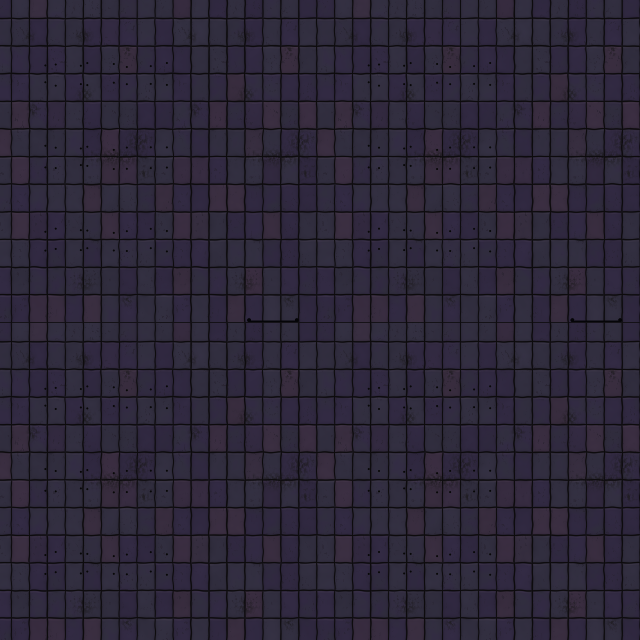
Give the GLSL for this texture, as a Shadertoy shader.

```glsl
float hash(vec2 p) {
    vec3 q = fract(p.xyx * vec3(0.1031, 0.103, 0.0973));
    q += dot(q, q.yzx + 33.33);
    return fract((q.x + q.y) * q.z);
}

float corner(vec2 cell, vec2 offset, vec2 period) {
    float angle = 6.2832 * hash(mod(cell, period) + 7.0);
    return dot(vec2(cos(angle), sin(angle)), offset);
}

// Gradient noise that wraps every 9 by 18 tile widths
float noise(vec2 p, vec2 frequency) {
    p *= frequency;
    vec2 period = vec2(9.0, 18.0) * frequency;
    vec2 i = floor(p), f = p - i, u = f * f * (3.0 - 2.0 * f);
    vec2 e = vec2(1.0, 0.0);
    return mix(mix(corner(i, f, period), corner(i + e, f - e, period), u.x),
               mix(corner(i + e.yx, f - e.yx, period), corner(i + 1.0, f - 1.0, period), u.x), u.y);
}

// Soft blotches: centre and radii, shared by both halves of a panel
float stains(vec2 p) {
    vec4 blots[10] = vec4[10](
        vec4(4.05, 2.04, 0.42, 0.40), vec4(4.10, 5.35, 0.42, 0.42),
        vec4(7.10, 7.95, 0.65, 0.60), vec4(5.85, 8.80, 1.50, 0.42),
        vec4(4.05, 15.8, 0.52, 0.45), vec4(6.45, 16.75, 0.30, 0.30),
        vec4(6.45, 2.85, 0.25, 0.32), vec4(1.20, 6.20, 0.32, 0.35),
        vec4(1.00, 2.10, 0.30, 0.30), vec4(7.40, 9.70, 0.28, 0.28));
    p.x = mod(p.x, 9.0);
    float amount = 0.0;
    for (int i = 0; i < 10; i++) {
        vec2 d = (p - blots[i].xy) / blots[i].zw;
        amount = max(amount, exp(-1.3 * dot(d, d)));
    }
    return amount;
}

void mainImage(out vec4 fragColor, in vec2 fragCoord) {
    // Panel of 18 by 18 tile widths, measured from the top left
    vec2 uv = fragCoord / iResolution.xy;
    vec2 p = vec2(uv.x, 1.0 - uv.y) * 35.63 + vec2(-0.636, 0.046);
    p = mod(p, 18.0);
    float blur = 0.6 * 35.63 / iResolution.y;

    // Tile grid: a short first row, then eleven full rows
    vec2 warped = p + 0.05 * vec2(noise(p, vec2(2.0)), noise(p + 4.3, vec2(2.0)));
    float row = (p.y - 1.067) / 1.5394;
    float warpedRow = (warped.y - 1.067) / 1.5394;
    vec2 tile = floor(vec2(p.x, row));
    float seed = hash(tile + 31.0);

    // Tile tint
    vec3 slate = vec3(0.195, 0.182, 0.25);
    vec3 violet = vec3(0.19, 0.16, 0.255);
    vec3 mauve = vec3(0.23, 0.178, 0.25);
    float cloud = noise(p, vec2(1.0)) + 0.5 * noise(p, vec2(3.0));
    float violetAmount = smoothstep(0.35, 0.75, hash(tile + 3.7) + 0.35 * cloud);
    vec3 color = mix(slate, violet, violetAmount);
    float rosyRow = tile.y == 6.0 || tile.y == 7.0 ? 0.12 : 0.0;
    color = mix(color, mauve, 0.85 * smoothstep(0.83, 0.9, seed + rosyRow));
    color *= 1.0 + 0.06 * (hash(tile + 11.0) - 0.5) + 0.05 * cloud;

    // Fine scratches and stains
    float grain = noise(p, vec2(7.0, 5.0)) + 0.6 * noise(p, vec2(14.0, 11.0));
    float scuffed = smoothstep(-0.1, 0.4, noise(p + 2.0, vec2(1.0)));
    color = mix(color, vec3(0.15, 0.13, 0.18), 0.6 * scuffed * smoothstep(0.2, 0.55, grain));
    float dirt = stains(p) * smoothstep(-0.4, 0.35, grain);
    color = mix(color, vec3(0.115, 0.105, 0.12), 0.8 * dirt);

    // Bevels and joints
    float lineX = abs(warped.x - round(warped.x));
    float offsetY = (warpedRow - clamp(round(warpedRow), 0.0, 10.0)) * 1.5394;
    float lineY = abs(offsetY);
    float seam = min(p.y, 18.0 - p.y);
    float highlight = smoothstep(0.03, 0.08, offsetY) * (1.0 - smoothstep(0.09, 0.17, offsetY));
    color += vec3(0.04, 0.032, 0.035) * highlight * (0.6 + cloud);
    color *= 1.0 - 0.25 * exp(-14.0 * min(lineX, lineY));
    float widthX = 0.027 + 0.012 * hash(vec2(round(p.x), 5.0));
    float gap = min(min(lineX - widthX, lineY - 0.036), seam - 0.014);
    float joint = 1.0 - smoothstep(-blur, blur, gap);
    color = mix(color, vec3(0.05, 0.043, 0.05), joint);

    // Drilled holes in pairs of rows on eight columns
    float pairRow = mod(tile.y, 3.0);
    if (tile.x >= 1.0 && tile.x <= 8.0 && tile.y >= 1.0 && tile.y <= 8.0 && pairRow > 0.5) {
        vec2 hole = vec2(0.1 + 0.8 * hash(vec2(tile.x, 17.0)),
                         (pairRow < 1.5 ? 0.68 : 0.38) + 0.16 * (seed - 0.5));
        float d = length((vec2(p.x, row) - tile - hole) * vec2(1.0, 1.5394));
        color = mix(color, vec3(0.03), 1.0 - smoothstep(-blur, blur, d - 0.055));
    }

    // Black slot with a knob at each end
    vec2 slot = vec2(abs(p.x - 14.56), p.y - 17.94);
    float bar = length(vec2(max(slot.x - 1.33, 0.0), slot.y)) - 0.05;
    float knob = length(slot - vec2(1.33, -0.07)) - 0.11;
    color = mix(color, vec3(0.02, 0.02, 0.03), 1.0 - smoothstep(-blur, blur, min(bar, knob)));

    fragColor = vec4(color, 1.0);
}
```
